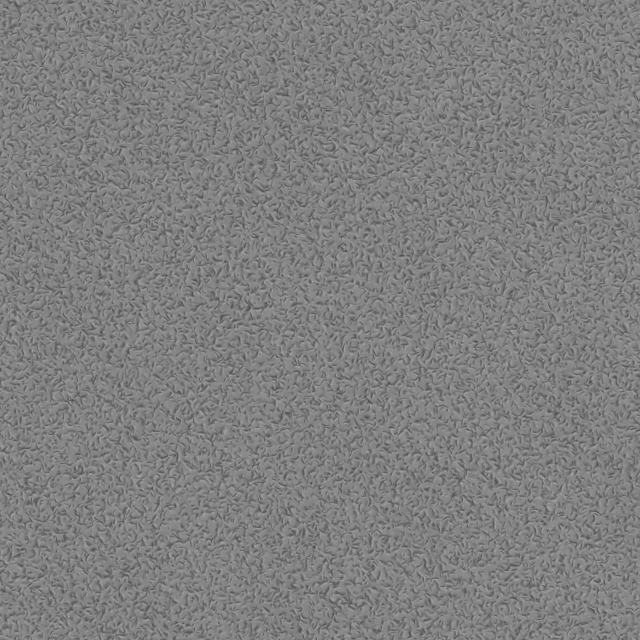
Reproduce this texture procedurally as a three.js fragment shader.

```glsl
varying vec2 vUv;

const float PI = 3.14159;
const float BASE_GREY = 0.526;
const float SHADOW_DEPTH = 0.18;
const float RIM_GLOW = 0.085;

vec3 hash3(vec2 p) {
  vec3 q = fract(p.xyx * vec3(0.1031, 0.1030, 0.0973));
  q += dot(q, q.yxz + 33.33);
  return fract((q.xxy + q.yzz) * q.zyx);
}

float valueNoise(vec2 p) {
  vec2 cell = floor(p);
  vec2 f = fract(p);
  f = f * f * (3.0 - 2.0 * f);
  float low = mix(hash3(cell).x, hash3(cell + vec2(1.0, 0.0)).x, f.x);
  float high = mix(hash3(cell + vec2(0.0, 1.0)).x, hash3(cell + 1.0).x, f.x);
  return mix(low, high, f.y);
}

float bell(float x, float width) {
  float t = x / width;
  return exp(-t * t);
}

// One curved, tapered crease: x is its shadow, y its lit rim
vec2 crease(vec2 p, float angle, float halfLength, float width, float bend) {
  float c = cos(angle);
  float s = sin(angle);
  vec2 q = vec2(c * p.x + s * p.y, c * p.y - s * p.x);
  float along = q.x / halfLength;
  float taper = max(1.0 - along * along, 0.0);
  float across = q.y + bend * (q.x * q.x - 0.1);

  // The wall facing the light falls off sharply, the other one softly
  float shadowWidth = across < 0.0 ? width * 0.8 : width * 1.35;
  float shadow = bell(across, shadowWidth) * taper;
  float rim = bell(across + width * 1.9, width * 0.85) * taper;
  return vec2(shadow, rim);
}

// Jittered grid of creases, keeping the strongest shadow and rim
vec2 creaseLayer(vec2 p, vec2 seed) {
  vec2 cell = floor(p);
  vec2 strongest = vec2(0.0);
  for (int j = -1; j <= 1; j++) {
    for (int i = -1; i <= 1; i++) {
      vec2 id = cell + vec2(float(i), float(j));
      vec3 place = hash3(id + seed);
      vec3 form = hash3(id + seed + 57.0);
      float angle = PI * (place.z - 0.25);
      float halfLength = mix(0.32, 0.85, form.x * form.x);
      float width = mix(0.11, 0.19, form.y);
      float bend = (form.z - 0.5) * 1.6;
      float strength = mix(0.4, 1.0, fract(form.x * 7.0 + place.x * 5.0));
      vec2 mark = crease(p - id - place.xy, angle, halfLength, width, bend);
      strongest = max(strongest, mark * strength);
    }
  }
  return strongest;
}

void main() {
  // Slight warp keeps the creases from looking straight
  vec2 warp = vec2(valueNoise(vUv * 110.0 + 9.0), valueNoise(vUv * 110.0 + 71.0));
  vec2 p = vUv + (warp - 0.5) * 0.004;

  vec2 coarse = creaseLayer(p * 88.0, vec2(13.0, 41.0));
  vec2 fine = creaseLayer(p * 104.0 + 0.37, vec2(211.0, 157.0));
  float shadow = max(coarse.x, fine.x) + 0.3 * min(coarse.x, fine.x);
  float rim = max(coarse.y, fine.y) * (1.0 - 0.6 * min(shadow, 1.0));

  // Uneven plateau, fine grain and a faint broad drift
  float plateau = valueNoise(vUv * 150.0 + 23.0) - 0.5;
  float grain = valueNoise(vUv * 380.0 + 5.0) - 0.5;
  float drift = valueNoise(vUv * 9.0 + 3.0) - 0.5;

  float grey = BASE_GREY - SHADOW_DEPTH * shadow + RIM_GLOW * rim;
  grey += 0.045 * plateau + 0.035 * grain + 0.012 * drift;
  gl_FragColor = vec4(vec3(grey), 1.0);
}
```
